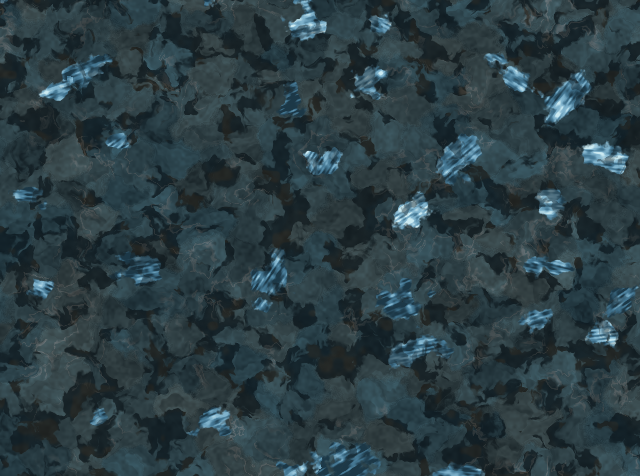
This texture is drawn by a WebGL 2 fragment shader. Its source:

```glsl
#version 300 es
precision highp float;
// Polished larvikite granite: interlocking blue-grey feldspar grains with
// dark mineral specks, pale hairlines and sparse iridescent flakes.
// Grains are soft Voronoi cells; flakes are ragged ellipses on a jittered grid.
uniform vec2 u_resolution;
out vec4 fragColor;

float hash(vec2 p) {
  return fract(sin(dot(p, vec2(127.1, 311.7))) * 43758.545);
}

vec2 hash2(vec2 p) {
  return vec2(hash(p), hash(p + 47.3));
}

mat2 rotation(float a) {
  return mat2(cos(a), -sin(a), sin(a), cos(a));
}

float noise(vec2 p) {
  vec2 i = floor(p), f = fract(p);
  f = f * f * (3.0 - 2.0 * f);
  return mix(mix(hash(i), hash(i + vec2(1, 0)), f.x),
             mix(hash(i + vec2(0, 1)), hash(i + vec2(1, 1)), f.x), f.y);
}

float fbm(vec2 p) {
  float sum = 0.0, amp = 0.533;
  for (int i = 0; i < 4; i++) {
    sum += amp * noise(p);
    p = rotation(0.6) * p * 2.03 + 11.7;
    amp *= 0.5;
  }
  return sum;
}

// Soft Voronoi cells: x = tone, y = tint, z = distance to the border
vec3 grains(vec2 p) {
  vec2 cell = floor(p), blend = vec2(0.0);
  float total = 0.0, near = 9.0, second = 9.0;
  for (int y = -1; y <= 1; y++)
  for (int x = -1; x <= 1; x++) {
    vec2 id = cell + vec2(x, y);
    float d = distance(p, id + hash2(id));
    float weight = exp(-26.0 * d);
    blend += weight * hash2(id + 91.7);
    total += weight;
    second = min(second, max(near, d));
    near = min(near, d);
  }
  return vec3(blend / total, second - near);
}

// Stone colour for a tone from 0 (dark mineral) to 5 (bright sheen)
vec3 stoneColor(float t) {
  vec3 c = mix(vec3(0.06, 0.10, 0.12), vec3(0.14, 0.20, 0.22), clamp(t, 0.0, 1.0));
  c = mix(c, vec3(0.20, 0.27, 0.29), clamp(t - 1.0, 0.0, 1.0));
  c = mix(c, vec3(0.25, 0.35, 0.38), clamp(t - 2.0, 0.0, 1.0));
  c = mix(c, vec3(0.34, 0.46, 0.51), clamp(t - 3.0, 0.0, 1.0));
  return mix(c, vec3(0.51, 0.67, 0.75), clamp(t - 4.0, 0.0, 1.0));
}

vec3 sheenColor(float t) {
  vec3 c = mix(vec3(0.11, 0.22, 0.28), vec3(0.27, 0.47, 0.58), smoothstep(0.0, 0.45, t));
  c = mix(c, vec3(0.50, 0.70, 0.80), smoothstep(0.4, 0.75, t));
  return mix(c, vec3(0.80, 0.92, 0.95), smoothstep(0.75, 1.1, t));
}

// Iridescent flakes: x = coverage, y = brightness
vec2 flakes(vec2 p, float density, float ragged) {
  vec2 g = p * density, cell = floor(g), result = vec2(0.0);
  for (int y = -1; y <= 1; y++)
  for (int x = -1; x <= 1; x++) {
    vec2 id = cell + vec2(x, y);
    float present = step(hash(id + 5.1), 0.58);
    float strength = hash(id + 17.9);
    vec2 size = mix(vec2(0.13, 0.10), vec2(0.34, 0.19), hash2(id + 33.3));
    vec2 q = rotation(1.8 * (hash(id + 71.2) - 0.4)) * (g - id - hash2(id + 2.7));
    float d = length(q / size) + 2.4 * (ragged - 0.5);
    float cover = present * smoothstep(1.05, 0.75, d);
    // Cleavage streaks run along the flake
    float streak = noise(q * vec2(9.0, 45.0) + 40.0 * id);
    float patchy = noise(q * 14.0 + 23.0 * id);
    float glow = 0.75 * streak + 0.65 * patchy - 0.55 + 0.55 * strength;
    if (cover > result.x) result = vec2(cover, glow);
  }
  return result;
}

void main() {
  vec2 p = gl_FragCoord.xy / u_resolution.y;
  vec2 warp = vec2(fbm(p * 22.0), fbm(p * 22.0 + 60.0)) - 0.5;
  vec2 w = p + 0.06 * warp;

  // Feldspar grains: large plates over a finer matrix
  vec3 plate = grains(w * vec2(13.0, 16.0));
  vec3 chip = grains(w * vec2(31.0, 36.0) + 20.0);
  float tone = 0.75 + 1.3 * plate.x + 0.85 * chip.x;
  float streak = noise(rotation(3.0 * plate.y) * w * vec2(30.0, 130.0));
  tone += 0.6 * (streak - 0.5) + 0.7 * (noise(p * 135.0) - 0.5);
  tone += 1.2 * (fbm(p * 9.0 + 8.0) - 0.5);

  // Dark minerals gather in clumps along grain borders
  float border = 1.0 - smoothstep(0.0, 0.28, plate.z);
  float clump = fbm(w * 27.0 + 31.0) + 0.09 * border;
  float dark = smoothstep(0.56, 0.66, clump);
  tone = mix(tone, 0.35 * noise(p * 90.0), 0.9 * dark);

  // Pale hairlines in scattered areas
  float line = 1.0 - smoothstep(0.0, 0.06, abs(fbm(w * 30.0 + 77.0) - 0.5));
  float vein = line * smoothstep(0.52, 0.68, fbm(p * 12.0 + 50.0));
  tone += 0.9 * vein;

  // Cool and warm tints, with faint rust beside the dark minerals
  vec3 color = stoneColor(tone);
  color *= mix(vec3(1.08, 0.99, 0.95), vec3(0.86, 1.01, 1.07), plate.y);
  color = mix(color, vec3(dot(color, vec3(0.34))) * vec3(1.05, 1.0, 0.98), 0.5 * vein);
  float rust = dark * smoothstep(0.6, 0.8, noise(p * 38.0 + 14.0));
  color += rust * vec3(0.045, 0.015, -0.01);

  vec2 flake = flakes(p, 5.6, fbm(p * 34.0 + 5.0));
  float sheen = flake.y + 0.3 * (noise(p * 120.0 + 9.0) - 0.5);
  color = mix(color, sheenColor(sheen), flake.x * (1.0 - 0.45 * dark));
  fragColor = vec4(color, 1.0);
}
```
